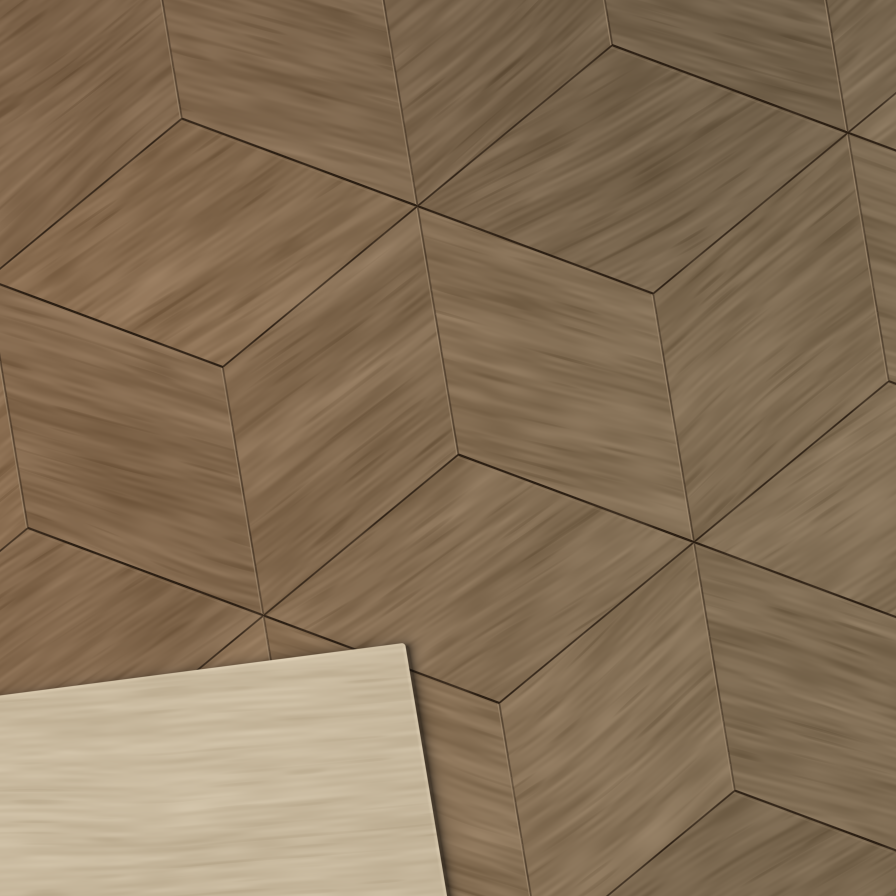
Reproduce this texture procedurally as a Shadertoy shader.

```glsl
// Brown oak floor of rhombic tiles that form tumbling blocks, with a pale board on its lower left corner.
// The floor is a skewed triangular lattice: every third vertex is a six-way star, and the edge
// opposite the star is left out of each triangle, so that pairs of triangles join into rhombi.

float hash(vec2 p) {
    return fract(sin(dot(p, vec2(127.1, 311.7))) * 43758.5);
}

float noise(vec2 p) {
    vec2 i = floor(p), f = fract(p);
    f = f * f * (3.0 - 2.0 * f);
    return mix(mix(hash(i), hash(i + vec2(1, 0)), f.x),
               mix(hash(i + vec2(0, 1)), hash(i + vec2(1, 1)), f.x), f.y);
}

// Wood tone around zero: bands, streaks and fibres stretched along the given angle
float woodGrain(vec2 p, float angle, float seed) {
    vec2 dir = vec2(cos(angle), sin(angle));
    vec2 q = vec2(dot(p, dir), dot(p, vec2(-dir.y, dir.x))) + seed * vec2(13.0, 7.0);
    q.y += 0.025 * (noise(q * vec2(4.0, 8.0)) - 0.5);
    float tone = 0.30 * noise(q * vec2(3.0, 32.0))
               + 0.38 * noise(q * vec2(8.0, 105.0))
               + 0.32 * noise(q * vec2(24.0, 240.0)) - 0.5;
    float pores = smoothstep(0.7, 0.95, noise(q * vec2(13.0, 170.0) + 40.0));
    return tone - 0.22 * pores;
}

// Signed distance to the board, negative inside, with a slightly rounded corner
float boardDistance(vec2 p) {
    p -= vec2(0.452, 0.2826);
    vec2 d = vec2(dot(p, vec2(0.987, 0.164)), dot(p, vec2(-0.129, 0.992))) + 0.004;
    return length(max(d, 0.0)) + min(max(d.x, d.y), 0.0) - 0.004;
}

float seamLine(float dist, float halfWidth, float px) {
    return 1.0 - smoothstep(halfWidth - px, halfWidth + px, dist);
}

vec3 floorColor(vec2 uv, float px) {
    // Lattice coordinates from one star vertex
    mat2 lattice = mat2(0.0456, -0.2773, 0.2630, -0.0977);
    vec2 g = inverse(lattice) * (uv - vec2(0.466, 0.770));
    vec2 cell = floor(g), f = g - cell;
    float kind = mod(cell.x - cell.y, 3.0);
    bool upper = f.x + f.y > 1.0;

    // Rhombus centre, its grain angle, and the seam family it lacks
    vec2 centre = vec2(0.5);
    float angle = -0.28;
    vec3 absent = vec3(0, 0, 1);
    if (kind > 0.5) {
        bool first = kind < 1.5;
        if (first != upper) {
            centre = vec2(0.5, first ? 0.0 : 1.0);
            angle = 0.56;
            absent = vec3(0, 1, 0);
        } else {
            centre = vec2(first ? 1.0 : 0.0, 0.5);
            angle = 0.67;
            absent = vec3(1, 0, 0);
        }
    }
    vec2 d = f - centre;
    vec2 id = floor(2.0 * (cell + centre) + 0.5);
    float seed = hash(id + 3.7);

    // Warm on the left, greyer on the right, each tile a little different
    vec3 col = mix(vec3(0.535, 0.425, 0.315), vec3(0.505, 0.43, 0.332), smoothstep(0.0, 0.9, uv.x));
    col *= 1.0 + 0.08 * (hash(id + 9.1) - 0.5);
    col *= 1.0 - 0.09 * smoothstep(0.5, 1.1, uv.y);
    float tone = woodGrain(uv, angle + 0.1 * (seed - 0.5), seed);
    col += tone * vec3(0.20, 0.19, 0.18);

    // Seams: x slopes down to the right, y is steep, z slopes up to the right
    vec3 e = (0.5 - abs(vec3(d, d.x + d.y))) * 0.2437 + absent;
    float wear = 0.75 + 0.4 * noise(uv * 35.0);
    float dark = max(seamLine(e.x, 0.0012, px),
                 max(0.5 * seamLine(e.y, 0.0010, px), 0.85 * seamLine(e.z, 0.0010, px)));
    float steepBevel = seamLine(abs(e.y - 0.0014), 0.0009, px) * step(0.0, d.y);
    float slopeBevel = seamLine(abs(e.x - 0.0032), 0.0006, px) * step(d.x, 0.0);
    col = mix(col, vec3(0.66, 0.57, 0.46), (0.6 * steepBevel + 0.2 * slopeBevel) * wear);
    return mix(col, vec3(0.17, 0.12, 0.075), min(dark * wear, 1.0));
}

vec3 boardColor(vec2 uv) {
    vec3 col = vec3(0.785, 0.725, 0.62) + 0.03 * (uv.y - uv.x);
    return col + woodGrain(uv, 0.10, 0.31) * vec3(0.13, 0.14, 0.15);
}

void mainImage(out vec4 fragColor, in vec2 fragCoord) {
    vec2 uv = fragCoord / iResolution.xy;
    float px = 0.75 / min(iResolution.x, iResolution.y);
    vec3 col = floorColor(uv, px);

    // Contact shadow, cast to the lower right
    float shadow = max(boardDistance(uv - vec2(0.004, -0.003)), 0.0);
    col *= 1.0 - 0.5 * exp(-shadow / 0.005);

    // Board with a thin lit rim
    float board = boardDistance(uv);
    vec3 wood = boardColor(uv) + 0.05 * smoothstep(-0.005, -0.001, board);
    col = mix(col, wood, 1.0 - smoothstep(-px, px, board));
    fragColor = vec4(col, 1.0);
}
```
